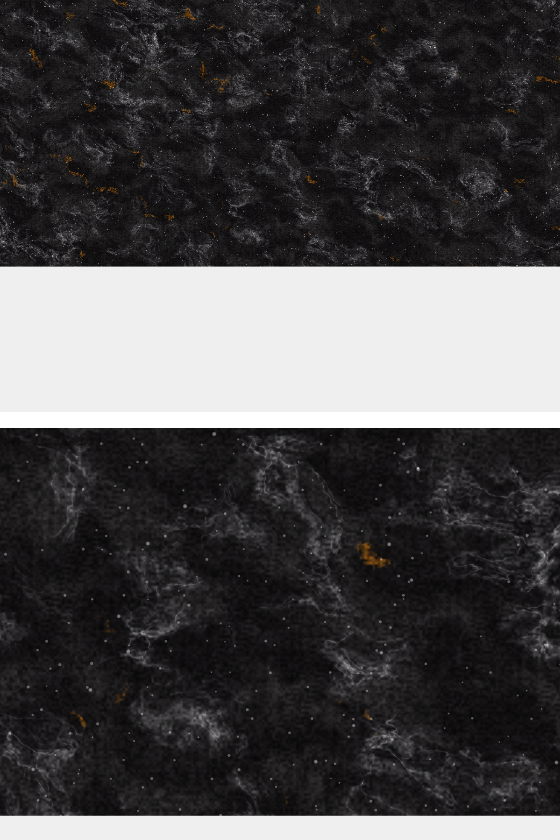
Top: the whole. Bottom: its middle third, enlarged.
This texture is drawn by a WebGL 1 fragment shader. Its source:

```glsl
precision highp float;
uniform vec2 u_resolution;

float hash(vec2 p) {
  return fract(sin(dot(p, vec2(127.1, 311.7))) * 43758.5453);
}

float noise(vec2 p) {
  vec2 i = floor(p), f = fract(p);
  f = f * f * (3.0 - 2.0 * f);
  return mix(mix(hash(i), hash(i + vec2(1.0, 0.0)), f.x),
             mix(hash(i + vec2(0.0, 1.0)), hash(i + 1.0), f.x), f.y);
}

float fbm(vec2 p) {
  float sum = 0.0, amp = 0.52;
  for (int i = 0; i < 5; i++) {
    sum += amp * noise(p);
    p = mat2(1.6, 1.2, -1.2, 1.6) * p + 17.3;
    amp *= 0.5;
  }
  return sum;
}

// Thin bright crest where the field crosses its middle value
float crest(float field, float sharpness) {
  return exp(-abs(field - 0.5) * sharpness);
}

// Sparse round crystals, one candidate per cell
float specks(vec2 p, float density) {
  vec2 cell = floor(p);
  vec2 center = 0.3 + 0.4 * vec2(hash(cell + 3.1), hash(cell + 8.7));
  float radius = 0.12 + 0.2 * hash(cell + 5.3);
  float disc = 1.0 - smoothstep(radius - 0.1, radius + 0.15, length(fract(p) - center));
  return disc * step(1.0 - density, hash(cell + 1.9));
}

vec3 stone(vec2 p) {
  // Flow falls gently to the right, bent by turbulence
  vec2 flow = vec2(dot(p, vec2(0.93, -0.36)), dot(p, vec2(0.36, 0.93)) * 1.5);
  vec2 bend = vec2(fbm(p * 16.0 + 4.0), fbm(p * 16.0 + 31.0)) - 0.5;
  vec2 q = flow + bend * 0.09;

  float cloud = smoothstep(0.32, 0.78, fbm(q * 26.0 + 50.0));
  float grain = noise(p * 470.0) * 0.65 + noise(mat2(0.8, 0.6, -0.6, 0.8) * p * 260.0) * 0.35;

  // Veins gather in small patches, denser toward the left
  float patches = smoothstep(0.44, 0.74, fbm(q * 17.0 + 80.0) + 0.06 - 0.06 * p.x);
  float veins = crest(fbm(q * 23.0 + 12.0), 38.0)
              + 0.7 * crest(fbm(q * 42.0 + 63.0), 26.0);
  float haze = patches * smoothstep(0.48, 0.75, fbm(q * 48.0 + 22.0));

  vec3 color = mix(vec3(0.062, 0.056, 0.061), vec3(0.132, 0.126, 0.13), cloud);
  color *= 0.45 + 1.1 * grain;
  float frost = (veins * (0.03 + 0.4 * patches) + haze * 0.24) * (0.15 + 1.3 * grain);
  color += vec3(0.62, 0.62, 0.635) * frost;

  // Rare rust stains with ragged, grainy rims
  float stain = fbm(q * 19.0 + 140.0) + 0.08 * (grain - 0.5);
  float rust = smoothstep(0.735, 0.82, stain);
  color = mix(color, vec3(0.6, 0.36, 0.08) * (0.2 + grain), rust * 0.8);

  // Pale crystals, fine and coarse
  color += 0.3 * specks(p * 270.0, 0.04);
  color += 0.4 * specks(p * 170.0 + 40.0, 0.012);
  return color;
}

void main() {
  vec2 p = gl_FragCoord.xy / u_resolution.y;
  float edge = 0.5 / u_resolution.y;
  float slab = smoothstep(0.353 - edge, 0.353 + edge, p.y);
  vec3 paper = vec3(0.937);
  gl_FragColor = vec4(mix(paper, clamp(stone(p), 0.0, 1.0), slab), 1.0);
}
```
